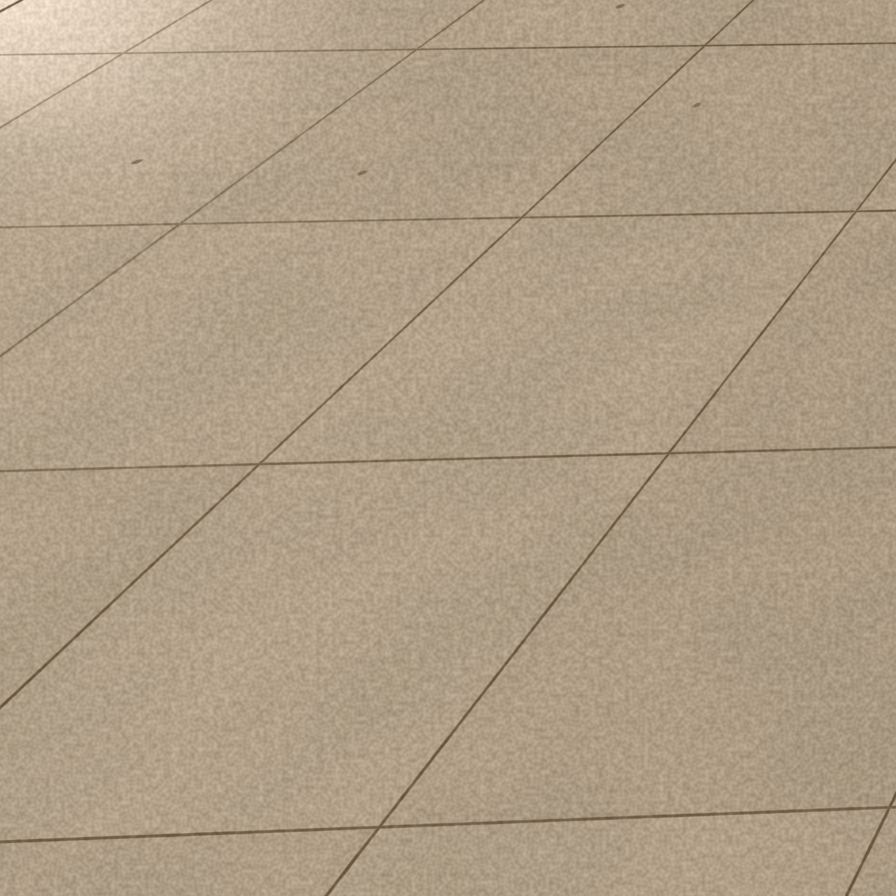
Write a Shadertoy shader that draws this texture.

```glsl
// Pale stone floor slabs seen in perspective, with thin dark joints and a soft glow.
// A projective map turns canvas points into slab coordinates; joints are measured
// back on the canvas, and gradient noise supplies the grain, mottling and wear.

// Projective map: each row is (x, y, constant), applied to the 0..1 canvas
const vec3 COLUMN_ROW = vec3(3.46, -5.725, 4.9086);
const vec3 COURSE_ROW = vec3(0.0891, -6.84, 6.4214);
const vec3 DEPTH_ROW  = vec3(-0.02, -1.0, 2.0632);

const float FLOOR_EDGE   = -0.69;   // column coordinate of the far border joint
const float JOINT_HALF   = 0.00085; // half joint width per unit of nearness
const float JOINT_BLUR   = 0.0011;
const float FINE_GRAIN   = 235.0;
const float COARSE_GRAIN = 105.0;
const float SPECK_CHANCE = 0.25;
const float SPECK_RADIUS = 0.0026;

const vec3 STONE      = vec3(0.683, 0.622, 0.530);
const vec3 STONE_WARM = vec3(0.700, 0.625, 0.535);
const vec3 JOINT      = vec3(0.400, 0.335, 0.235);
const vec3 GLOW       = vec3(0.205, 0.200, 0.215);
const vec3 SPECK      = vec3(0.420, 0.340, 0.260);

// Two random values in 0..1 for an integer cell
vec2 hash2(vec2 cell) {
    uvec2 q = uvec2(ivec2(cell)) * uvec2(1597334673u, 3812015801u);
    uint n = (q.x ^ q.y) * 1597334673u;
    n ^= n >> 15u;
    n *= 2246822519u;
    n ^= n >> 13u;
    return vec2(n & 65535u, n >> 16u) / 65535.0;
}

float cornerSlope(vec2 cell, vec2 offset) {
    float angle = 6.28319 * hash2(cell).x;
    return dot(vec2(cos(angle), sin(angle)), offset);
}

float gradientNoise(vec2 p) {
    vec2 i = floor(p), f = p - i;
    vec2 s = f * f * f * (f * (f * 6.0 - 15.0) + 10.0);
    vec2 e = vec2(1.0, 0.0);
    return mix(mix(cornerSlope(i, f), cornerSlope(i + e.xy, f - e.xy), s.x),
               mix(cornerSlope(i + e.yx, f - e.yx), cornerSlope(i + e.xx, f - e.xx), s.x), s.y);
}

// Coverage of a joint, given slab distance and slab units per canvas unit
float jointMask(float slabDistance, float rate, float halfWidth, float blur) {
    float d = abs(slabDistance) / rate;
    return 1.0 - smoothstep(halfWidth - blur, halfWidth + blur, d);
}

void mainImage(out vec4 fragColor, in vec2 fragCoord) {
    vec2 p = fragCoord / iResolution.xy;
    float pixel = 1.0 / min(iResolution.x, iResolution.y);

    // Slab coordinates and their rates of change on the canvas
    float depth = dot(DEPTH_ROW, vec3(p, 1.0));
    vec2 slab = vec2(dot(COLUMN_ROW, vec3(p, 1.0)), dot(COURSE_ROW, vec3(p, 1.0))) / depth;
    vec2 rate = vec2(length(COLUMN_ROW.xy - slab.x * DEPTH_ROW.xy),
                     length(COURSE_ROW.xy - slab.y * DEPTH_ROW.xy)) / depth;
    vec2 cell = floor(slab);

    // Stone: slab tone, broad mottling and grain
    float mottling = gradientNoise(slab * 2.3 + 7.0) + 0.6 * gradientNoise(slab * 6.0 + 31.0);
    float grain = 0.085 * gradientNoise(p * FINE_GRAIN)
                + 0.055 * gradientNoise(p * COARSE_GRAIN + 50.0);
    vec3 color = mix(STONE, STONE_WARM, clamp(0.5 + mottling, 0.0, 1.0));
    color += 0.014 * (hash2(cell + 40.0).x - 0.5) + 0.018 * mottling + grain;

    // Light: warm glow in the upper left, slight falloff to the right
    vec2 fromGlow = (p - vec2(0.0, 1.0)) / vec2(0.25, 0.15);
    color += GLOW * exp(-dot(fromGlow, fromGlow));
    color += 0.035 * exp(-3.5 * length(p - vec2(0.0, 1.0)));
    color -= 0.015 * p.x;

    // Occasional specks, one candidate per slab
    vec2 fromSpeck = (slab - cell - 0.15 - 0.7 * hash2(cell + 90.0)) / rate;
    float speck = 1.0 - smoothstep(SPECK_RADIUS - pixel, SPECK_RADIUS + pixel, length(fromSpeck));
    color = mix(color, SPECK, 0.7 * speck * step(hash2(cell + 17.0).y, SPECK_CHANCE));

    // Joints: wider when near, worn along their length, fainter toward the glow
    vec2 jointId = round(slab);
    float wear = 0.5 * gradientNoise(p * 45.0 + 11.0) + 0.4 * gradientNoise(p * 130.0);
    float halfWidth = JOINT_HALF * depth * (1.0 + 0.3 * wear);
    float blur = max(JOINT_BLUR, 0.8 * pixel);
    float columns = jointMask(slab.x - jointId.x, rate.x, halfWidth, blur);
    columns *= step(FLOOR_EDGE, slab.x);
    float courses = jointMask(slab.y - jointId.y, rate.y, halfWidth, blur);
    float border = jointMask(slab.x - FLOOR_EDGE, rate.x, 1.3 * halfWidth, blur);
    columns *= 0.9 + 0.2 * hash2(vec2(jointId.x, 5.0)).x;
    courses *= 0.9 + 0.2 * hash2(vec2(jointId.y, cell.x + 60.0)).x;
    float strength = mix(0.48, 0.9, smoothstep(0.0, 0.9, length(p - vec2(0.0, 1.0))));
    float joint = max(columns, courses) * strength * (1.0 + 0.3 * wear);
    color = mix(color, JOINT + 0.5 * grain, clamp(max(joint, 0.95 * border), 0.0, 1.0));

    fragColor = vec4(clamp(color, 0.0, 1.0), 1.0);
}
```
